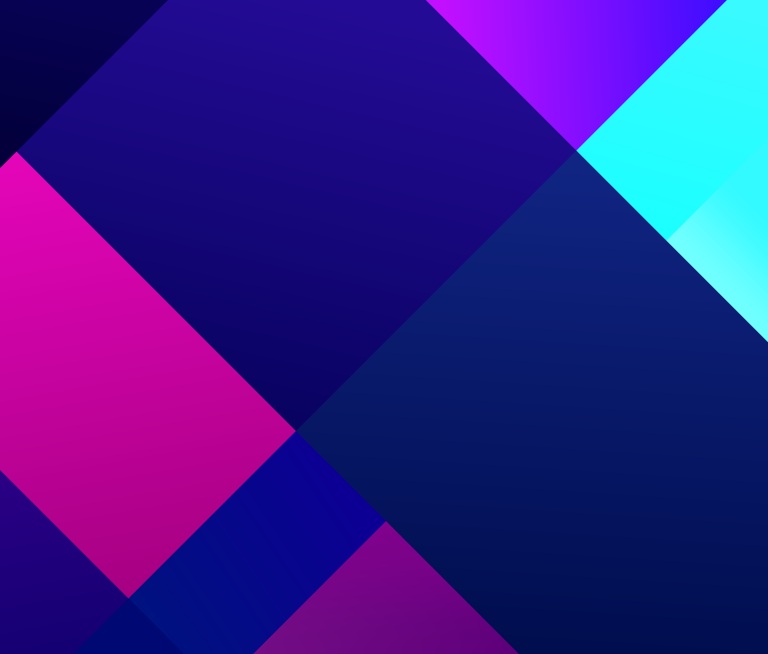
Write a Shadertoy shader that draws this background.

```glsl
// Overlapping diagonal tiles in navy, indigo, magenta and cyan.
// The plane is turned into two diagonal axes; each band across one axis is
// split into tiles along the other, and every tile has its own linear gradient.

// Tile borders along the falling axis (across) and the rising axis (along)
const float BAND_LOW = -0.7187, BAND_MID = -0.2065, BAND_HIGH = 0.6510;
const float CUT_NEAR = 0.2570, CUT_MID = 1.1115, CUT_FAR = 1.3870;
const float EDGE_PIXELS = 0.9;

// Gradient end colours
const vec3 NIGHT_TOP   = vec3(0.030, 0.008, 0.330), NIGHT_LOW    = vec3(0.010, 0.000, 0.230);
const vec3 INDIGO_TOP  = vec3(0.142, 0.045, 0.590), INDIGO_LOW   = vec3(0.030, 0.008, 0.375);
const vec3 NAVY_TOP    = vec3(0.065, 0.145, 0.520), NAVY_LOW     = vec3(0.000, 0.050, 0.305);
const vec3 PINK_TOP    = vec3(0.900, 0.020, 0.730), PINK_LOW     = vec3(0.650, 0.000, 0.510);
const vec3 BLUE_LEFT   = vec3(0.000, 0.065, 0.500), BLUE_RIGHT   = vec3(0.045, 0.000, 0.575);
const vec3 PLUM_LEFT   = vec3(0.450, 0.050, 0.520), PLUM_RIGHT   = vec3(0.370, 0.000, 0.480);
const vec3 PLUM_PEAK   = vec3(0.520, 0.000, 0.560);
const vec3 VIOLET_LEFT = vec3(0.760, 0.060, 1.000), VIOLET_RIGHT = vec3(0.260, 0.050, 1.000);
const vec3 CYAN_TOP    = vec3(0.220, 0.980, 1.000), CYAN_LOW     = vec3(0.110, 1.000, 1.000);
const vec3 ICE_EDGE    = vec3(0.440, 1.000, 1.000), ICE_FAR      = vec3(0.200, 0.980, 1.000);
const vec3 GRAPE_TOP   = vec3(0.165, 0.000, 0.520), GRAPE_LOW    = vec3(0.080, 0.000, 0.450);
const vec3 DEEP_BLUE   = vec3(0.000, 0.035, 0.450);

// Linear gradient between two points
vec3 ramp(vec2 p, vec2 start, vec2 end, vec3 startColor, vec3 endColor) {
    vec2 axis = end - start;
    float t = clamp(dot(p - start, axis) / dot(axis, axis), 0.0, 1.0);
    return mix(startColor, endColor, t);
}

// Smooth step over a border in diagonal coordinates
float past(float coord, float border) {
    float halfWidth = EDGE_PIXELS / iResolution.y;
    return smoothstep(-halfWidth, halfWidth, coord - border);
}

void mainImage(out vec4 fragColor, in vec2 fragCoord) {
    vec2 p = fragCoord / iResolution.y;
    float along = 1.0 + p.x - p.y;
    float across = p.x + p.y - 1.0;
    float nearCut = past(along, CUT_NEAR);
    float midCut = past(along, CUT_MID);
    float farCut = past(along, CUT_FAR);

    // Tile gradients
    vec3 night = ramp(p, vec2(0.1, 1.0), vec2(0.05, 0.76), NIGHT_TOP, NIGHT_LOW);
    vec3 indigo = ramp(p, vec2(0.55, 1.0), vec2(0.40, 0.35), INDIGO_TOP, INDIGO_LOW);
    vec3 navy = ramp(p, vec2(0.90, 0.78), vec2(0.85, 0.0), NAVY_TOP, NAVY_LOW);
    vec3 pink = ramp(p, vec2(0.03, 0.77), vec2(0.15, 0.08), PINK_TOP, PINK_LOW);
    vec3 blue = ramp(p, vec2(0.22, 0.08), vec2(0.50, 0.27), BLUE_LEFT, BLUE_RIGHT);
    vec3 plum = ramp(p, vec2(0.40, 0.0), vec2(0.78, 0.0), PLUM_LEFT, PLUM_RIGHT);
    plum = mix(plum, PLUM_PEAK, smoothstep(0.0, 0.2, p.y) * 0.8);
    vec3 violet = ramp(p, vec2(0.68, 0.98), vec2(1.09, 1.0), VIOLET_LEFT, VIOLET_RIGHT);
    vec3 cyan = ramp(p, vec2(1.12, 0.98), vec2(1.03, 0.65), CYAN_TOP, CYAN_LOW);
    vec3 ice = mix(ICE_EDGE, ICE_FAR, smoothstep(BAND_HIGH, BAND_HIGH + 0.2, across));
    vec3 grape = ramp(p, vec2(0.0, 0.27), vec2(0.05, 0.0), GRAPE_TOP, GRAPE_LOW);

    // Bands, each cut into tiles
    vec3 corner = mix(grape, DEEP_BLUE, midCut);
    vec3 lower = mix(mix(mix(night, pink, nearCut), blue, midCut), plum, farCut);
    vec3 middle = mix(mix(night, indigo, nearCut), navy, midCut);
    vec3 upper = mix(mix(violet, cyan, midCut), ice, farCut);

    // Stack the bands from lower left to upper right
    vec3 color = mix(corner, lower, past(across, BAND_LOW));
    color = mix(color, middle, past(across, BAND_MID));
    color = mix(color, upper, past(across, BAND_HIGH));
    fragColor = vec4(color, 1.0);
}
```
